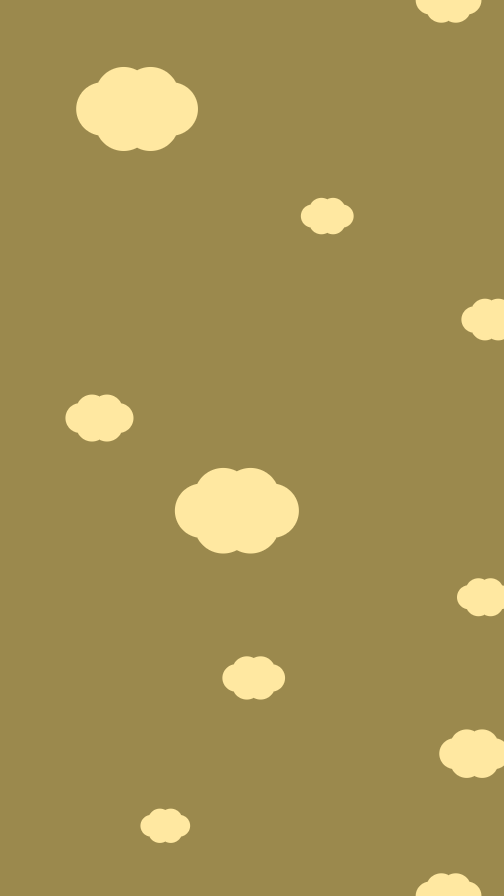
A WebGL 1 fragment shader for this pattern:

```glsl
precision highp float;
// Flat pale clouds scattered over an olive ground, in three rough sizes.
// Each cloud is a union of mirrored circles; a loop spreads ten of them with
// low-discrepancy steps, wrapping vertically and clipped at the sides.

uniform vec2 u_resolution;

const int CLOUD_COUNT = 10;

// Signed distance to a cloud of half width 1, symmetric in both axes.
float cloudDistance(vec2 p) {
  p = abs(p);
  float side = length(p - vec2(0.56, 0.0)) - 0.44;
  float puff = length(p - vec2(0.22, 0.22)) - 0.47;
  return min(side, puff);
}

void main() {
  // Canvas width is 1; rows are measured downward from the top edge.
  vec2 uv = gl_FragCoord.xy / u_resolution;
  float aspect = u_resolution.y / u_resolution.x;
  float nearest = 1.0;

  for (int i = 0; i < CLOUD_COUNT; i++) {
    float n = float(i);
    float sway = sin(n * 0.314159);

    // Uneven placement: stepped columns and gently bunched rows.
    float column = fract(0.89 + 0.382 * n - 0.33 * pow(sway, 8.0));
    float row = 0.1 * n + 0.07 * sway;

    // Mostly small clouds, with a few that jump to a large size.
    float rank = fract(0.58 + 0.27 * n);
    float halfWidth = 0.049 + 0.028 * rank + 0.048 * smoothstep(0.76, 0.84, rank);

    vec2 offset = vec2(uv.x - column, fract(1.5 - uv.y - row) - 0.5);
    offset.y *= aspect;
    nearest = min(nearest, cloudDistance(offset / halfWidth) * halfWidth);
  }

  // One-pixel antialiased edge.
  float cover = clamp(0.5 - nearest * u_resolution.x, 0.0, 1.0);
  vec3 ground = vec3(0.608, 0.537, 0.302);
  vec3 cream = vec3(1.0, 0.91, 0.63);
  gl_FragColor = vec4(mix(ground, cream, cover), 1.0);
}
```
